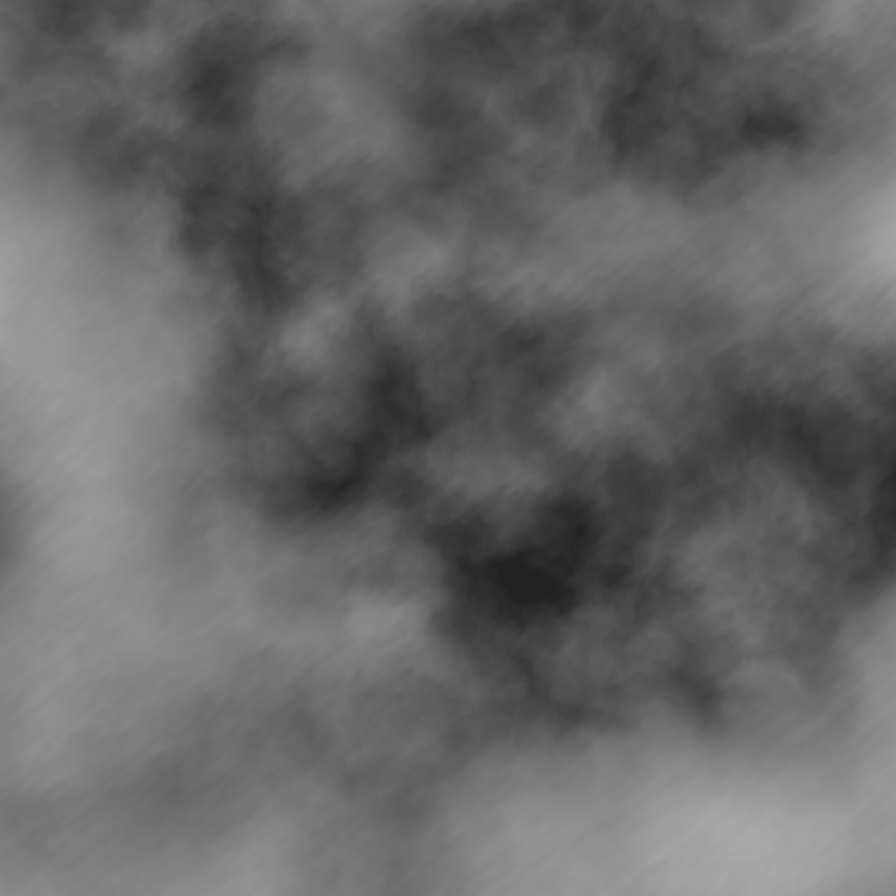
This texture is drawn by a Shadertoy shader. Its source:

```glsl
// Soft grey storm clouds: broad pale banks, ragged dark hollows, faint slanted brush marks.

#define CLOUD_SCALE 1.9
#define WARP_AMOUNT 0.07
#define MEAN_GREY 0.39
#define CONTRAST 0.46
#define DARK_ROUGHNESS 1.15
#define PALE_ROUGHNESS 0.3
#define STROKE_ANGLE 0.65
#define STROKE_SHIFT 0.006
#define STROKE_TINT 0.014
#define DARKEST 0.13
#define PALEST 0.66

// Random unit vector for a lattice point, from an integer hash
vec2 latticeGradient(ivec2 cell) {
    uvec2 q = uvec2(cell) * uvec2(1597u, 3571u);
    uint h = (q.x ^ (q.y << 7)) + q.y * 7919u;
    h = (h ^ (h >> 15)) * 73244475u;
    h = (h ^ (h >> 13)) * 73244475u;
    h ^= h >> 16;
    float angle = 6.28318 * float(h & 65535u) / 65536.0;
    return vec2(cos(angle), sin(angle));
}

// Gradient noise with quintic fade, about -0.7 to 0.7
float gradientNoise(vec2 p) {
    ivec2 cell = ivec2(floor(p));
    vec2 f = fract(p);
    vec2 fade = f * f * f * (f * (f * 6.0 - 15.0) + 10.0);
    float a = dot(latticeGradient(cell), f);
    float b = dot(latticeGradient(cell + ivec2(1, 0)), f - vec2(1, 0));
    float c = dot(latticeGradient(cell + ivec2(0, 1)), f - vec2(0, 1));
    float d = dot(latticeGradient(cell + ivec2(1, 1)), f - vec2(1, 1));
    return mix(mix(a, b, fade.x), mix(c, d, fade.x), fade.y);
}

mat2 rotation(float angle) {
    float c = cos(angle), s = sin(angle);
    return mat2(c, s, -s, c);
}

// Octaves of finer noise, each one turned against the last
float billows(vec2 p) {
    float sum = 0.0, amplitude = 0.5;
    mat2 turn = 2.03 * rotation(0.6);
    for (int octave = 0; octave < 5; octave++) {
        sum += amplitude * gradientNoise(p);
        p = turn * p + 7.3;
        amplitude *= 0.5;
    }
    return sum;
}

// Cloud brightness around zero: smooth where pale, ragged where dark
float cloud(vec2 p) {
    vec2 warp = vec2(billows(p * 4.0 + 11.0), billows(p * 4.0 + 37.0));
    vec2 q = (p + WARP_AMOUNT * warp) * CLOUD_SCALE;
    float banks = gradientNoise(q + 3.4)
                + 0.6 * gradientNoise(rotation(0.8) * q * 1.75 + 19.2);
    float roughness = mix(DARK_ROUGHNESS, PALE_ROUGHNESS, smoothstep(-0.2, 0.3, banks));
    return banks + roughness * billows(q * 3.1 + 5.7);
}

void mainImage(out vec4 fragColor, in vec2 fragCoord) {
    vec2 uv = fragCoord / min(iResolution.x, iResolution.y);

    // Brush marks: noise drawn out along the slanted direction
    vec2 along = rotation(-STROKE_ANGLE) * uv;
    float strokes = gradientNoise(along * vec2(16.0, 75.0) + 4.1);
    float fineStrokes = gradientNoise(along * vec2(32.0, 120.0) + 23.6);
    vec2 shift = STROKE_SHIFT * vec2(strokes, fineStrokes);

    // Tone
    float grey = MEAN_GREY + CONTRAST * cloud(uv + shift);
    grey += STROKE_TINT * (strokes + fineStrokes) * smoothstep(0.15, 0.45, grey);
    fragColor = vec4(vec3(clamp(grey, DARKEST, PALEST)), 1.0);
}
```
